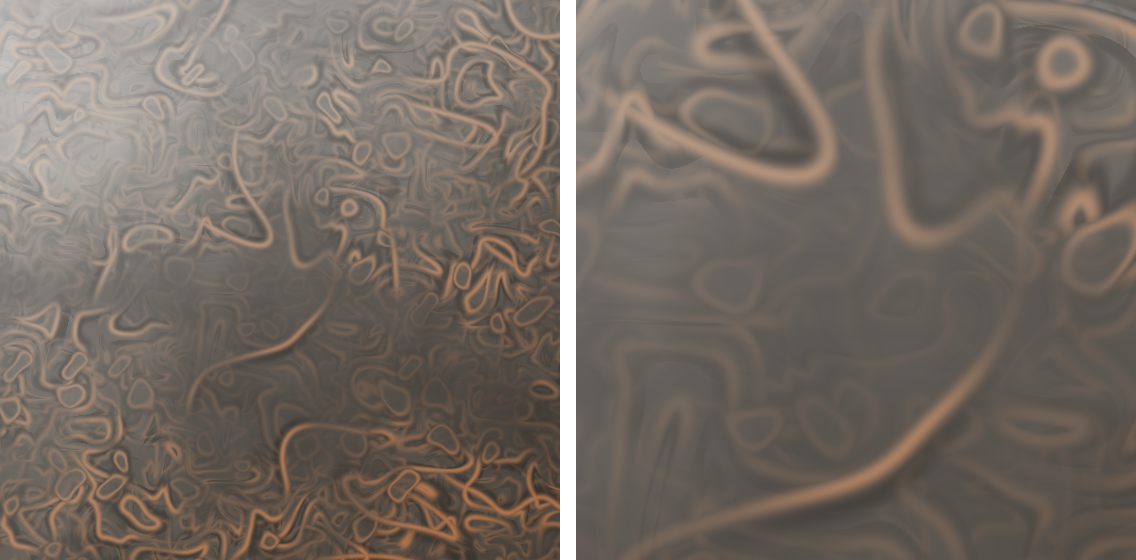
Left, the full canvas; right, a detail of the centre.
Reproduce this texture procedurally as a three.js fragment shader.

```glsl
// Hazy brown relief covered in glowing copper worm lines, rings and veins.
varying vec2 vUv;

#define LINE_WIDTH 0.0046
#define WORM_SCALE 25.0
#define VEIN_SCALE 9.0
#define FINE_SCALE 44.0
#define RING_CELLS 13.0
#define RING_SHARE 0.42
#define EARTH vec3(0.235, 0.205, 0.175)
#define HAZE vec3(0.755, 0.75, 0.745)
#define COPPER vec3(0.80, 0.49, 0.29)
#define PALE_COPPER vec3(0.87, 0.77, 0.69)

vec2 hash2(vec2 cell) {
  vec2 q = vec2(dot(cell, vec2(127.1, 311.7)), dot(cell, vec2(269.5, 183.3)));
  return fract(sin(q) * 43758.55);
}

// Layered sines, turned and bent at every step; roughly -3 to 3
float field(vec2 p) {
  float sum = 0.0;
  mat2 turn = mat2(0.62, 0.94, -0.94, 0.62);
  for (int i = 0; i < 5; i++) {
    p = turn * p + vec2(1.7, 4.3);
    p += 0.42 * sin(p.yx * 1.35 + vec2(0.6, 2.1));
    sum += sin(p.x + 0.8 * sin(p.y * 0.7));
  }
  return sum;
}

// Bright crest (x) and dark one-sided flank (y) at a signed distance
vec2 ridge(float dist, float width) {
  float crest = dist / width;
  float flank = (dist - 2.1 * width) / (1.5 * width);
  return vec2(exp(-crest * crest), exp(-flank * flank));
}

// Level lines of the field, kept at an even width
vec2 contours(vec2 p, float scale, float gap, float width) {
  float e = 0.0015;
  float f = field(p * scale);
  float fx = field((p + vec2(e, 0.0)) * scale);
  float fy = field((p + vec2(0.0, e)) * scale);
  float slope = length(vec2(fx - f, fy - f)) / e + 0.3 * scale;
  float dist = (fract(f / gap + 0.5) - 0.5) * gap / slope;
  float room = smoothstep(1.5, 5.0, gap / slope / width);
  return ridge(dist, width) * room;
}

// Scattered squashed rings; z is the cover of their insides
vec3 rings(vec2 p) {
  vec2 q = p * RING_CELLS;
  q += 0.10 * sin(q.yx * 4.7 + 1.3) + 0.05 * sin(q.yx * 9.1);
  vec2 home = floor(q);
  vec3 result = vec3(0.0);
  for (int y = -1; y <= 1; y++) {
    for (int x = -1; x <= 1; x++) {
      vec2 cell = home + vec2(float(x), float(y));
      vec2 seed = hash2(cell);
      vec2 kind = hash2(cell + 37.0);
      float angle = 6.283 * kind.y;
      vec2 axis = vec2(cos(angle), sin(angle));
      vec2 d = q - cell - 0.15 - 0.7 * seed;
      d = vec2(dot(d, axis), dot(d, vec2(-axis.y, axis.x)) * (1.0 + 0.7 * seed.x));
      float dist = (length(d) - mix(0.13, 0.34, seed.y)) / RING_CELLS;
      float shown = step(kind.x, RING_SHARE);
      float inside = 1.0 - smoothstep(0.0, 0.012, dist);
      result = max(result, shown * vec3(ridge(dist, LINE_WIDTH), inside));
    }
  }
  return result;
}

void main() {
  vec2 p = vUv;

  // Light falling off from the upper left, with soft blotches
  float blotch = field(p * 6.0 + 9.0);
  float reach = 0.75 * p.x + 1.2 * (1.0 - p.y);
  float haze = 0.96 * exp(-pow(reach, 1.4));
  vec3 color = mix(EARTH, HAZE, haze);
  color *= 1.0 + 0.035 * blotch + 0.012 * field(p * 30.0 + 2.0);

  // Calm patches and uneven line strength
  float busy = mix(0.25, 1.0, smoothstep(-2.2, 0.3, blotch));
  float uneven = mix(0.2, 1.0, smoothstep(-1.8, 1.6, field(p * 17.0 + 3.0)));

  // Worms give way to rings; long veins lie over both
  vec2 worms = contours(p, WORM_SCALE, 2.2, LINE_WIDTH) * uneven * busy;
  vec2 fine = contours(p + 5.3, FINE_SCALE, 2.6, LINE_WIDTH * 0.8) * 0.38 * busy;
  vec2 veins = contours(p + 2.7, VEIN_SCALE, 3.4, LINE_WIDTH * 1.1);
  veins *= smoothstep(-0.8, 1.6, field(p * 8.0 + 14.0));
  vec3 loops = rings(p);
  vec2 relief = max(worms, fine) * (1.0 - 0.75 * loops.z);
  relief = max(relief, loops.xy * mix(0.3, 0.85, uneven) * busy);
  relief = max(relief, veins);

  // Dark flanks first, then copper crests, both washed out by the haze
  color *= 1.0 - 0.30 * relief.y * (1.0 - 0.7 * haze);
  vec3 crest = mix(COPPER, PALE_COPPER, smoothstep(0.0, 0.75, haze));
  color = mix(color, crest, relief.x * (0.78 - 0.28 * haze));

  gl_FragColor = vec4(clamp(color, 0.0, 1.0), 1.0);
}
```
